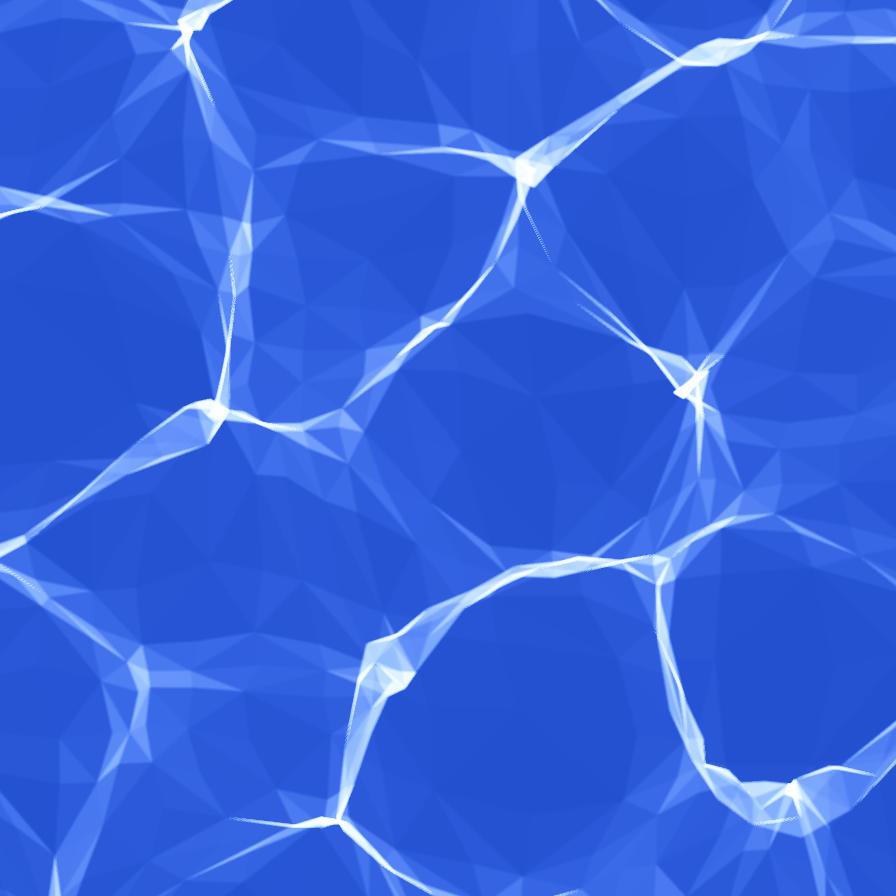
A Shadertoy shader for this texture:

```glsl
// Faceted water caustics: a light mesh bent by waves, folding into bright filaments on blue.

const vec3  DEEP_BLUE   = vec3(0.16, 0.34, 0.84);
const vec3  ABSORPTION  = vec3(1.0, 1.35, 6.0);  // how fast each channel whitens
const float LIGHT_GAIN  = 0.22;
const float LIGHT_TOE   = 1.0;    // flattens the dim facets
const float DEEP_LIGHT  = 0.15;   // toned light shown as DEEP_BLUE
const float MAX_DENSITY = 18.0;   // limit for nearly collapsed facets
const float MESH        = 22.0;   // mesh cells per canvas height
const float JITTER      = 0.36;   // vertex scatter in cells
const float MIN_FREQ    = 2.5;    // waves per canvas height
const float MAX_FREQ    = 5.4;
const float STRAIN      = 0.56;   // focusing strength of each wave
const float GRAIN_ANGLE = 2.2;    // favoured wave direction
const float GRAIN       = 0.2;
const float SOFTNESS    = 0.0021; // edge blur radius
const int   WAVES       = 8;
const int   SAMPLES     = 24;
const int   REACH       = 3;      // cells searched on each side
const int   SPAN        = 2 * REACH + 1;
const float PI          = 3.14159265;

vec4 waves[WAVES];      // wave vector, phase, push
vec2 offsets[SAMPLES];  // smoothing disk

float hash(float n) {
    return fract(sin(n * 127.1 + 3.7) * 43758.5453);
}

vec2 hash2(vec2 p) {
    return fract(sin(vec2(dot(p, vec2(127.1, 311.7)),
                          dot(p, vec2(269.5, 183.3)))) * 43758.5453);
}

float cross2(vec2 a, vec2 b) {
    return a.x * b.y - a.y * b.x;
}

// Spread wave directions evenly, with shuffled frequencies
void setupWaves() {
    for (int i = 0; i < WAVES; i++) {
        float n = float(i);
        float angle = (n + 0.8 * hash(n)) * PI / float(WAVES);
        float k = 2.0 * PI * mix(MIN_FREQ, MAX_FREQ, fract(n * 0.618));
        float strain = STRAIN * (1.0 + GRAIN * cos(2.0 * (angle - GRAIN_ANGLE)));
        waves[i] = vec4(k * cos(angle), k * sin(angle),
                        2.0 * PI * hash(n + 31.0), strain / (k * k));
    }
}

// Golden spiral disk
void setupOffsets() {
    for (int i = 0; i < SAMPLES; i++) {
        float n = float(i) + 0.5;
        float angle = n * 2.39996;
        offsets[i] = SOFTNESS * sqrt(n / float(SAMPLES)) * vec2(cos(angle), sin(angle));
    }
}

// Mesh vertex after refraction by the waves
vec2 refractedVertex(vec2 cell) {
    vec2 p = (cell + JITTER * (hash2(cell) - 0.5)) / MESH;
    vec2 shift = vec2(0.0);
    for (int i = 0; i < WAVES; i++) {
        vec4 w = waves[i];
        shift += w.xy * w.w * cos(dot(w.xy, p) + w.z);
    }
    return p + shift;
}

// Light of one facet: smoothed coverage times its area compression
float facetLight(vec2 p, vec2 a, vec2 b, vec2 c) {
    vec2 low = min(a, min(b, c)) - SOFTNESS;
    vec2 high = max(a, max(b, c)) + SOFTNESS;
    if (any(lessThan(p, low)) || any(greaterThan(p, high))) return 0.0;

    vec2 ab = b - a, bc = c - b, ca = a - c;
    float area = cross2(ab, bc);
    float facing = area < 0.0 ? -1.0 : 1.0;
    vec3 edges = vec3(cross2(ab, p - a), cross2(bc, p - b), cross2(ca, p - c));
    float hits = 0.0;
    for (int i = 0; i < SAMPLES; i++) {
        vec2 o = offsets[i];
        vec3 side = facing * (edges + vec3(cross2(ab, o), cross2(bc, o), cross2(ca, o)));
        hits += step(0.0, min(side.x, min(side.y, side.z)));
    }
    float density = 1.0 / max(abs(area) * MESH * MESH, 1.0 / MAX_DENSITY);
    return density * hits / float(SAMPLES);
}

void mainImage(out vec4 fragColor, in vec2 fragCoord) {
    vec2 p = fragCoord / iResolution.y;
    setupWaves();
    setupOffsets();

    // Add up all refracted facets that may land here
    vec2 origin = floor(p * MESH) - float(REACH);
    vec2 row[SPAN + 1];
    float light = 0.0;
    for (int y = 0; y <= SPAN; y++) {
        vec2 left = vec2(0.0);
        for (int x = 0; x <= SPAN; x++) {
            vec2 cell = origin + vec2(x, y);
            vec2 v = refractedVertex(cell);
            if (x > 0 && y > 0) {
                vec2 a = row[x - 1], b = row[x];
                bool flip = mod(cell.x + cell.y, 2.0) > 0.5;
                light += facetLight(p, a, b, flip ? v : left);
                light += facetLight(p, left, v, flip ? a : b);
            }
            if (x > 0) row[x - 1] = left;
            left = v;
        }
        row[SPAN] = left;
    }

    // Light whitens the water
    float toned = light * light / (light + LIGHT_TOE);
    float glow = LIGHT_GAIN * (toned - DEEP_LIGHT);
    vec3 color = 1.0 - (1.0 - DEEP_BLUE) * exp(-ABSORPTION * glow);
    fragColor = vec4(color, 1.0);
}
```
